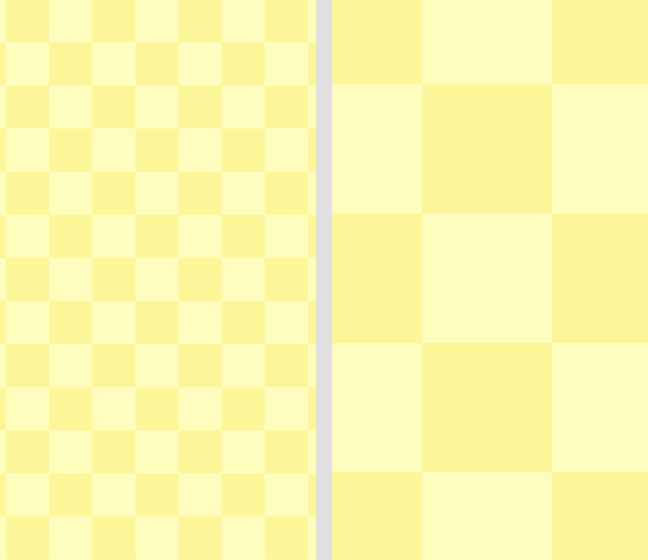
Left, the full canvas; right, a detail of the centre.
Reproduce this pattern procedurally as a WebGL 1 fragment shader.

```glsl
precision highp float;
// Pale yellow two-tone checkerboard with crisp, smoothed edges.

uniform vec2 u_resolution;

// Lengths are fractions of the canvas width.
const float CELL_SIZE = 0.1364;
const vec2 GRID_ORIGIN = vec2(0.0194, 0.0012);
const float EDGE_PIXELS = 1.0;
const vec3 DEEP_YELLOW = vec3(0.992, 0.965, 0.600);
const vec3 LIGHT_YELLOW = vec3(1.000, 0.992, 0.742);

// Signed distance to the nearest grid line, in cells: positive in even cells.
vec2 signedLineDistance(vec2 cell) {
  return 0.5 - abs(mod(cell + 0.5, 2.0) - 1.0);
}

// Checker value from -1 to 1, with edges smoothed over edgeWidth cells.
float checker(vec2 cell, float edgeWidth) {
  vec2 side = clamp(2.0 * signedLineDistance(cell) / edgeWidth, -1.0, 1.0);
  return side.x * side.y;
}

void main() {
  vec2 position = gl_FragCoord.xy / u_resolution.x;
  vec2 cell = (position - GRID_ORIGIN) / CELL_SIZE;
  float edgeWidth = EDGE_PIXELS / (u_resolution.x * CELL_SIZE);

  float deepAmount = 0.5 + 0.5 * checker(cell, edgeWidth);
  gl_FragColor = vec4(mix(LIGHT_YELLOW, DEEP_YELLOW, deepAmount), 1.0);
}
```
